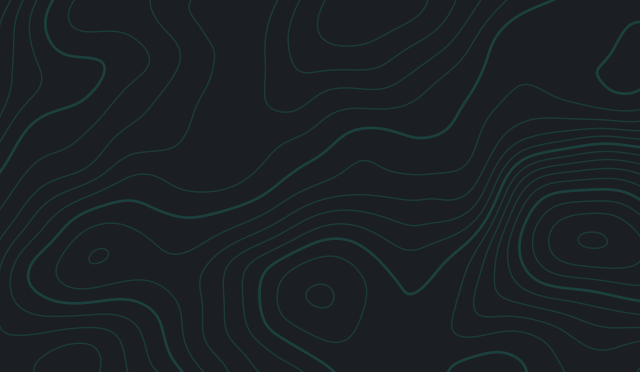
This pattern is drawn by a WebGL 2 fragment shader. Its source:

```glsl
#version 300 es
precision highp float;
// Dark topographic map: thin teal contour lines, every fifth one bold.
// The terrain is a diagonal slope plus smooth cellular hills and hollows;
// each line is drawn by its distance, |height - level| / |gradient|.

uniform vec2 u_resolution;
out vec4 fragColor;

// Three random values in 0..1 for a cell
vec3 hash3(vec2 cell) {
    vec3 q = fract(cell.xyx * vec3(0.1031, 0.1030, 0.0973));
    q += dot(q, q.yzx + 33.33);
    return fract((q.xxy + q.yzz) * q.zyx);
}

// Cellular noise: one round bump per cell, raised or sunken at random
float bumps(vec2 p) {
    vec2 cell = floor(p);
    float sum = 0.0;
    for (int j = -1; j <= 1; j++) {
        for (int i = -1; i <= 1; i++) {
            vec2 neighbour = cell + vec2(i, j);
            vec3 rnd = hash3(neighbour + 40.0);
            vec2 offset = p - neighbour - rnd.xy;
            float falloff = max(0.0, 1.0 - dot(offset, offset));
            sum += (2.0 * rnd.z - 1.0) * falloff * falloff * falloff;
        }
    }
    return sum;
}

// Terrain height, measured in contour intervals
float terrain(vec2 p) {
    // Axes along and across the rising diagonal
    vec2 q = mat2(0.82, -0.57, 0.57, 0.82) * p;
    // Gentle bends from layered sines
    q += 0.022 * sin(q.yx * vec2(8.0, 6.5) + vec2(0.4, 2.1));
    q += 0.005 * sin(q.yx * vec2(21.0, 25.0) + vec2(1.7, 0.3));
    float slope = 10.5 * q.y;
    float hills = 6.5 * bumps(q / vec2(0.46, 0.34) + 3.7);
    float detail = 0.55 * bumps(q / vec2(0.17, 0.14) + 19.3);
    return slope + hills + detail;
}

void main() {
    vec2 p = gl_FragCoord.xy / u_resolution.y;

    // Height and its gradient by forward differences
    float height = terrain(p);
    vec2 probe = vec2(0.001, 0.0);
    vec2 gradient = vec2(terrain(p + probe.xy), terrain(p + probe.yx)) - height;
    float steepness = max(length(gradient) / probe.x, 1.0);

    // Nearest contour and its distance in canvas heights
    float level = round(height);
    float dist = abs(height - level) / steepness;
    bool bold = mod(level, 5.0) < 0.5;
    float halfWidth = bold ? 0.0036 : 0.0019;

    // Antialiased line over the ground
    float line = clamp(0.5 + (halfWidth - dist) * u_resolution.y, 0.0, 1.0);
    vec3 ground = vec3(0.104, 0.118, 0.136);
    vec3 ink = bold ? vec3(0.104, 0.250, 0.240) : vec3(0.104, 0.232, 0.224);
    fragColor = vec4(mix(ground, ink, line), 1.0);
}
```
